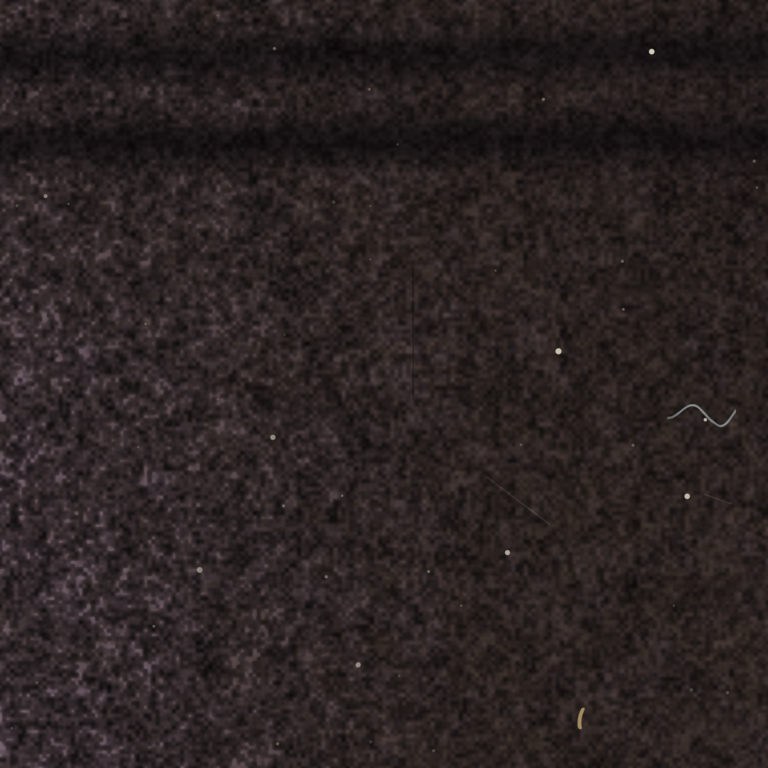
A WebGL 1 fragment shader for this texture:

```glsl
precision highp float;
uniform vec2 u_resolution;

const vec3 BROWN = vec3(0.162, 0.130, 0.118);
const vec3 MAUVE = vec3(0.205, 0.167, 0.183);
const vec3 SHADOW = vec3(0.082, 0.066, 0.074);
const vec3 DUST = vec3(0.84, 0.82, 0.74);
const vec3 FIBRE = vec3(0.60, 0.63, 0.64);
const vec3 STRAW = vec3(0.72, 0.62, 0.42);

float hash(vec2 p) {
  vec3 q = fract(vec3(p.xyx) * 0.1031);
  q += dot(q, q.yzx + 33.33);
  return fract((q.x + q.y) * q.z);
}

float noise(vec2 p) {
  vec2 cell = floor(p);
  vec2 f = fract(p);
  f = f * f * (3.0 - 2.0 * f);
  float low = mix(hash(cell), hash(cell + vec2(1.0, 0.0)), f.x);
  float high = mix(hash(cell + vec2(0.0, 1.0)), hash(cell + 1.0), f.x);
  return mix(low, high, f.y);
}

// Noise centred on zero
float grain(vec2 p, float frequency, float seed) {
  return noise(p * frequency + seed) - 0.5;
}

float band(float y, float centre, float width) {
  float d = (y - centre) / width;
  return exp(-d * d);
}

float segmentDistance(vec2 p, vec2 a, vec2 b) {
  vec2 ab = b - a;
  return length(p - a - ab * clamp(dot(p - a, ab) / dot(ab, ab), 0.0, 1.0));
}

float stroke(float d, float halfWidth, float blur) {
  return 1.0 - smoothstep(halfWidth - blur, halfWidth + blur, d);
}

// One speck at most per cell, kept away from the cell edges
float specks(vec2 p, float cells, float chance, float radius, float blur, float seed) {
  vec2 cell = floor(p * cells);
  vec2 key = cell + seed;
  vec2 offset = 0.15 + 0.7 * vec2(hash(key + 17.0), hash(key + 41.0));
  float size = radius * mix(0.6, 1.2, hash(key + 73.0));
  float d = length(p - (cell + offset) / cells);
  float strength = mix(0.4, 1.0, hash(key + 97.0));
  return step(hash(key), chance) * strength * stroke(d, size, blur);
}

// Wavy thread whose swing grows to the right
float fibreDistance(vec2 p) {
  float x = clamp(p.x, 0.870, 0.957);
  float along = (x - 0.870) / 0.087;
  float phase = 85.0 * (x - 0.9);
  float swing = mix(0.007, 0.018, along);
  float y = 0.461 + swing * cos(phase) + 0.003 * grain(vec2(x, 0.0), 130.0, 5.0);
  float slope = 85.0 * swing * sin(phase);
  return length(vec2(p.x - x, (p.y - y) / sqrt(1.0 + slope * slope)));
}

void main() {
  vec2 p = gl_FragCoord.xy / u_resolution;
  float blur = max(0.0012, 0.7 / min(u_resolution.x, u_resolution.y));

  // Cool haze, strongest at the lower left
  float haze = 1.0 - smoothstep(-0.1, 0.75, p.x);
  haze *= mix(1.0, 0.6, smoothstep(0.3, 0.8, p.y));

  // Fine pile, tufts and faint vertical threads
  float fine = grain(p, 190.0, 3.0);
  float medium = grain(p, 105.0, 29.0);
  float tuft = grain(p, 42.0, 61.0);
  float thread = grain(p * vec2(1.0, 0.06), 90.0, 83.0);
  float pile = 0.55 * fine + 0.5 * medium + 0.22 * tuft + 0.12 * thread;
  float tint = grain(p, 125.0, 131.0) + 0.5 * grain(p, 30.0, 157.0);

  // Ground and the two dark folds
  vec3 color = mix(BROWN, MAUVE, clamp(0.12 + 0.85 * haze + 0.7 * tint, 0.0, 1.0));
  color *= 1.0 - 0.10 * smoothstep(0.6, 1.0, p.x) * smoothstep(0.2, 0.8, p.y);
  float level = p.y - 0.008 * p.x + 0.006 * grain(p, 14.0, 7.0);
  float folds = 0.88 * band(level, 0.924, 0.032) + band(level, 0.812, 0.030);
  color = mix(color, SHADOW, min(folds, 1.0));
  color *= 1.0 + mix(1.15, 1.5, haze) * pile;

  // Pale flecks in the haze
  float fleck = smoothstep(0.20, 0.42, 0.6 * medium + 0.5 * fine + 0.35 * tuft);
  color += vec3(0.10, 0.09, 0.11) * fleck * haze * (1.0 - min(folds, 1.0));

  // Hairline scratches
  float scratch = stroke(segmentDistance(p, vec2(0.635, 0.378), vec2(0.715, 0.318)), 0.001, blur);
  scratch += stroke(segmentDistance(p, vec2(0.918, 0.356), vec2(0.952, 0.344)), 0.001, blur);
  color += 0.09 * scratch * (0.5 + noise(p * 70.0));
  float seam = stroke(segmentDistance(p, vec2(0.538, 0.48), vec2(0.538, 0.65)), 0.001, blur);
  color *= 1.0 - 0.3 * seam;

  // Dust, thread and straw
  float faintDust = specks(p, 13.0, 0.20, 0.0019, blur, 211.0);
  float brightDust = specks(p, 5.0, 0.36, 0.0034, blur, 307.0);
  color = mix(color, DUST, 0.42 * faintDust);
  color = mix(color, DUST, brightDust);
  float fibre = stroke(fibreDistance(p), 0.0014, blur);
  color = mix(color, FIBRE, fibre * (0.55 + 0.45 * noise(p * 90.0)));
  vec2 bent = p - vec2(14.0 * (p.y - 0.065) * (p.y - 0.065), 0.0);
  float straw = stroke(segmentDistance(bent, vec2(0.753, 0.053), vec2(0.757, 0.076)), 0.0025, blur);
  color = mix(color, STRAW, 0.85 * straw);

  gl_FragColor = vec4(clamp(color, 0.0, 1.0), 1.0);
}
```
